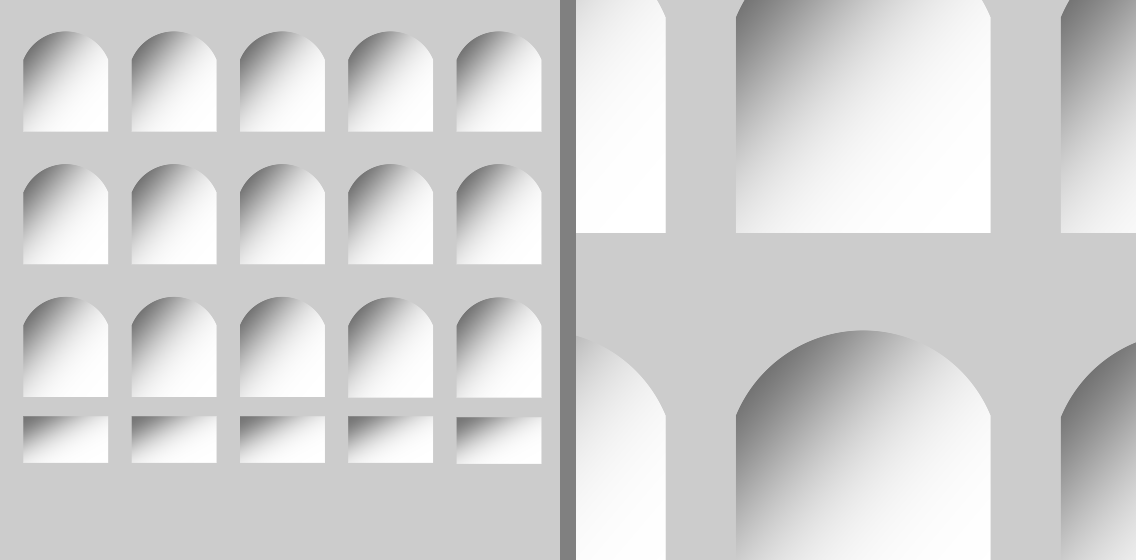
Left: the whole. Right: its middle third, enlarged.
A Shadertoy shader for this pattern:

```glsl
float boxDistance(vec2 p, vec2 halfSize) {
    vec2 d = abs(p) - halfSize;
    return length(max(d, 0.0)) + min(max(d.x, d.y), 0.0);
}

// Box whose top is cut by a wide circular arc
float archDistance(vec2 p, vec2 halfSize) {
    float radius = 0.082;
    float cap = length(p - vec2(0.0, halfSize.y - radius)) - radius;
    float belowCap = p.y - halfSize.y + radius;
    return max(boxDistance(p, halfSize), belowCap > 0.0 ? cap : -1.0);
}

// Diagonal falloff from a dark upper left corner to white
float diagonalShade(vec2 p, vec2 halfSize, float depth) {
    vec2 uv = p / halfSize;
    float t = clamp(0.5 + 0.25 * (uv.x - uv.y), 0.0, 1.0);
    return 1.0 - depth * exp(-7.7 * t * t);
}

float coverage(float d) {
    float pixel = 1.0 / iResolution.y;
    return 1.0 - smoothstep(-0.5 * pixel, 0.5 * pixel, d);
}

void mainImage(out vec4 fragColor, in vec2 fragCoord) {
    vec2 p = fragCoord / iResolution.y;

    // Five columns, three rows of arches
    float column = clamp(round((p.x - 0.1175) / 0.1934), 0.0, 4.0);
    float row = clamp(round((p.y - 0.3805) / 0.237), 0.0, 2.0);
    float x = p.x - 0.1175 - column * 0.1934;

    // The lowest shapes sag slightly toward the right
    float archSag = 0.001 * step(2.5, column) * (1.0 - step(0.5, row));
    float panelSag = 0.0018 * step(3.5, column);

    vec2 archSize = vec2(0.0758, 0.0895);
    vec2 panelSize = vec2(0.0758, 0.0415);
    vec2 archPoint = vec2(x, p.y - 0.3805 - row * 0.237 + archSag);
    vec2 panelPoint = vec2(x, p.y - 0.2151 + panelSag);

    float shade = 0.8;
    shade = mix(shade, diagonalShade(archPoint, archSize, 0.62),
                coverage(archDistance(archPoint, archSize)));
    shade = mix(shade, diagonalShade(panelPoint, panelSize, 0.54),
                coverage(boxDistance(panelPoint, panelSize)));
    fragColor = vec4(vec3(shade), 1.0);
}
```
